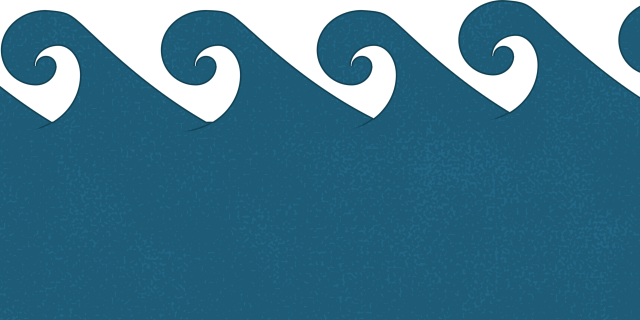
Give the GLSL for this pattern, as a WebGL 2 fragment shader.

```glsl
#version 300 es
precision highp float;
// A row of curling blue waves with dark outlines and fine speckled grain under a white sky.

uniform vec2 u_resolution;
out vec4 fragColor;

// All lengths are in design units: the canvas is UNITS high.
const float UNITS = 384.0;
const vec3 SKY = vec3(1.0);
const vec3 WATER = vec3(0.115, 0.355, 0.465);
const vec3 FLECK = vec3(0.135, 0.425, 0.55);
const vec3 INK = vec3(0.06, 0.25, 0.32);
const float OUTLINE = 1.8;
const float TAIL_WIDTH = 0.9;
const float FLECK_SIZE = 3.6;

// Three waves form one group; each group sits slightly higher than the last.
const vec2 FIRST_CREST = vec2(55.0, 324.0);
const vec2 GROUP_STEP = vec2(549.0, 12.0);
const vec3 CREST_X = vec3(0.0, 192.0, 379.0);
const vec3 BACK_LEAN = vec3(0.03, -0.015, 0.015);
const vec3 TAIL_END = vec3(-16.0, -27.0, -10.0);

// Lower wall of the hollow, shared by the body and the ink tail.
const vec2 WALL_CENTER = vec2(-34.0, -30.0);
const vec2 WALL_RADII = vec2(75.0, 68.0);
const float CURL_Y = -19.0;

vec2 gradient(vec2 cell) {
    vec3 h = fract(cell.xyx * vec3(0.1031, 0.1030, 0.0973));
    h += dot(h, h.yzx + 33.33);
    float angle = 6.28318 * fract((h.x + h.y) * h.z);
    return vec2(cos(angle), sin(angle));
}

float gradientNoise(vec2 p) {
    vec2 i = floor(p), f = fract(p);
    vec2 u = f * f * f * (f * (f * 6.0 - 15.0) + 10.0);
    vec2 e = vec2(1.0, 0.0);
    float low = mix(dot(gradient(i), f), dot(gradient(i + e), f - e), u.x);
    float high = mix(dot(gradient(i + e.yx), f - e.yx), dot(gradient(i + 1.0), f - 1.0), u.x);
    return mix(low, high, u.y);
}

// Approximate signed distance, positive outside.
float ellipse(vec2 p, vec2 center, vec2 radii) {
    vec2 q = (p - center) / radii;
    float k = length(q);
    return k * (k - 1.0) / max(length(q / radii), 1e-5);
}

float wallDistance(vec2 p) {
    return ellipse(vec2(max(p.x, WALL_CENTER.x), p.y), WALL_CENTER, WALL_RADII);
}

// Descent of the wave's back below its crest.
float backDrop(float x, float lean) {
    float t = min(x, 370.0);
    float slide = -31.0 + t * (1.12 - 0.0015 * t);
    return 0.5 * (slide + sqrt(slide * slide + 144.0)) - 1.1 + lean * t;
}

// Signed distance to one wave around its crest, positive in the water.
float waveDistance(vec2 p, float lean) {
    float lowerHead = -ellipse(p, vec2(-12.0, 0.0), vec2(42.0, 42.5));

    // Outer rim: rounded head on the left, sloping back on the right.
    float rim = 1e3;
    if (p.x > 0.0) {
        float drop = backDrop(p.x, lean);
        float slope = backDrop(p.x + 1.0, lean) - drop;
        rim = (48.0 - drop - p.y) / sqrt(1.0 + slope * slope);
    } else if (p.y > 0.0) {
        rim = -ellipse(p, vec2(0.0), vec2(54.0, 48.0));
    } else if (p.y > -60.0) {
        rim = lowerHead;
    }

    // Hollow under the crest.
    float hollow = -20.0;
    if (p.y < WALL_CENTER.y) hollow = wallDistance(p);
    else if (p.x > 15.0) hollow = ellipse(p, vec2(15.0, -30.0), vec2(26.0, 35.0));
    else if (p.y > CURL_Y) hollow = ellipse(p, vec2(15.0, CURL_Y), vec2(28.0, 24.0));

    // Curl that winds into the hollow.
    float curl = lowerHead;
    if (p.y > CURL_Y) curl = -ellipse(p, vec2(0.25, CURL_Y), vec2(12.5, 12.0));
    else if (p.x > -12.0) curl = -ellipse(p, vec2(-12.0, CURL_Y), vec2(25.0, 23.5));

    return max(min(rim, hollow), curl);
}

void main() {
    float pixel = UNITS / u_resolution.y;
    vec2 p = gl_FragCoord.xy * pixel;
    float soft = 0.7 * pixel;
    float water = -1e3;
    float tail = 0.0;

    // Join the waves and collect the ink tails at the troughs.
    int count = int(ceil(u_resolution.x * pixel / 183.0)) + 1;
    for (int i = -1; i < count; i++) {
        int group = (i + 3) / 3 - 1;
        int k = i - 3 * group;
        vec2 crest = FIRST_CREST + float(group) * GROUP_STEP + vec2(CREST_X[k], 0.0);
        vec2 q = p - crest;
        water = max(water, waveDistance(q, BACK_LEAN[k]));
        float taper = smoothstep(TAIL_END[k] - 3.0, TAIL_END[k] + 14.0, q.x);
        float stroke = 1.0 - smoothstep(-soft, soft, abs(wallDistance(q)) - TAIL_WIDTH * taper);
        tail = max(tail, stroke * sqrt(taper) * step(q.x, 14.0) * step(q.y, -70.0));
    }

    // Grain: small flecks gathered into loose clouds, denser at the right.
    float cloud = gradientNoise(p / 85.0 + 7.3) + 0.6 * gradientNoise(p / 31.0);
    vec2 patchOffset = (p - vec2(570.0, 125.0)) / vec2(150.0, 110.0);
    cloud += 0.45 * exp(-dot(patchOffset, patchOffset));
    float grain = gradientNoise(p / FLECK_SIZE) + 0.35 * gradientNoise(p / 7.0 + 19.0);
    float fleck = smoothstep(0.12, 0.5, grain + 0.28 * cloud);
    vec3 color = mix(WATER, FLECK, 0.65 * fleck + 0.06 * clamp(cloud, 0.0, 1.0));

    // Ink, then the sky outside the water.
    float edge = 1.0 - smoothstep(-soft, soft, water - OUTLINE);
    color = mix(color, INK, max(edge, 0.85 * tail));
    color = mix(SKY, color, smoothstep(-soft, soft, water));
    fragColor = vec4(color, 1.0);
}
```
